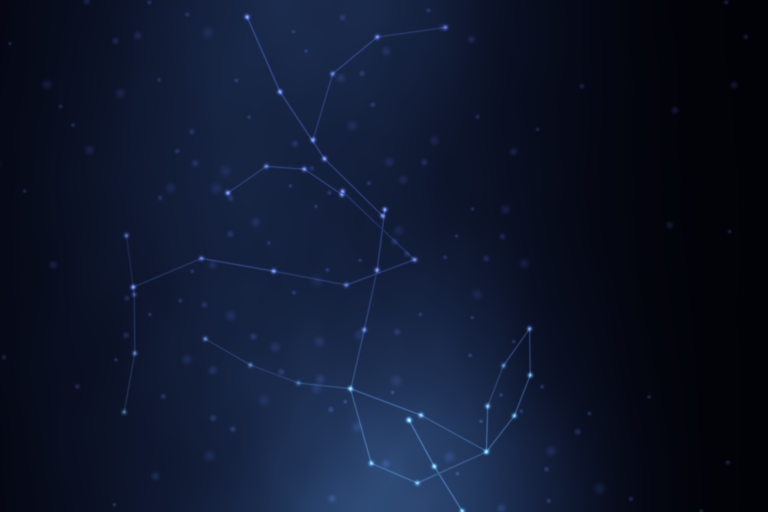
Write a WebGL 2 fragment shader that draws this background.

```glsl
#version 300 es
precision highp float;

uniform vec2 u_resolution;
out vec4 fragColor;

#define LINE_WIDTH 0.0019
#define NODE_RADIUS 0.0046
#define NODE_JITTER 0.007
#define LINE_GAIN 0.27
#define NODE_GAIN 0.80
#define HAZE_AMOUNT 0.28
#define SCATTER_CELL 0.075
#define SCATTER_GAIN 0.30

const float PI = 3.14159265;

float hash(vec2 p) {
    vec3 q = fract(p.xyx * vec3(0.1031, 0.1030, 0.0973));
    q += dot(q, q.yzx + 33.33);
    return fract((q.x + q.y) * q.z);
}

float noise(vec2 p) {
    vec2 i = floor(p), f = fract(p);
    f = f * f * (3.0 - 2.0 * f);
    return mix(mix(hash(i), hash(i + vec2(1, 0)), f.x),
               mix(hash(i + vec2(0, 1)), hash(i + vec2(1, 1)), f.x), f.y);
}

float fbm(vec2 p) {
    float sum = 0.0, gain = 0.5;
    for (int i = 0; i < 4; i++) {
        sum += gain * noise(p);
        p = p * 2.03 + 7.1;
        gain *= 0.5;
    }
    return sum;
}

float blob(vec2 p, vec2 center, vec2 size) {
    vec2 d = (p - center) / size;
    return exp(-dot(d, d));
}

float segmentDistance(vec2 p, vec2 a, vec2 b) {
    vec2 d = b - a;
    return length(p - a - d * clamp(dot(p - a, d) / dot(d, d), 0.0, 1.0));
}

// Node at fraction t of a strand bowed sideways by a sine
vec2 strandNode(vec2 a, vec2 b, float bend, float waves, float t) {
    vec2 along = normalize(b - a);
    vec2 side = vec2(-along.y, along.x);
    vec2 c = mix(a, b, t);
    float jitter = NODE_JITTER * (hash(floor(c * 400.0)) - 0.5);
    return c + side * (bend * sin(PI * waves * t) + jitter);
}

// Returns line strength in x and node strength in y
vec2 strand(vec2 p, vec2 a, vec2 b, float bend, float waves, int count) {
    float width = max(LINE_WIDTH, 0.6 / u_resolution.y);
    vec2 start = strandNode(a, b, bend, waves, 0.0);
    float line = 0.0, node = blob(p, start, vec2(NODE_RADIUS));
    for (int i = 1; i <= count; i++) {
        vec2 end = strandNode(a, b, bend, waves, float(i) / float(count));
        float d = segmentDistance(p, start, end) / width;
        float fade = 0.55 + 0.45 * hash(floor(end * 300.0));
        line = max(line, fade * exp(-d * d));
        node = max(node, fade * blob(p, end, vec2(NODE_RADIUS)));
        start = end;
    }
    return vec2(line, node);
}

// Out of focus specks, one candidate per grid cell
float scatter(vec2 p, float seed) {
    vec2 cell = floor(p / SCATTER_CELL);
    vec2 id = cell + seed;
    vec2 offset = 0.28 + 0.44 * vec2(hash(id), hash(id + 19.7));
    vec2 center = (cell + offset) * SCATTER_CELL;
    float density = 0.05 + 0.50 * blob(center, vec2(0.58, 0.55), vec2(0.40, 0.55));
    float radius = mix(0.006, 0.018, pow(hash(id + 41.3), 2.0));
    float present = step(hash(id + 63.1), density);
    float glow = 1.0 - smoothstep(0.0, radius, length(p - center));
    return present * glow * mix(1.0, 0.3, radius / 0.018);
}

void main() {
    vec2 p = gl_FragCoord.xy / u_resolution.y;

    // Column of haze with brighter pools at the top and bottom
    float light = 0.35 * blob(p, vec2(0.56, 0.50), vec2(0.48, 1.10));
    light += 0.20 * blob(p, vec2(0.66, 1.02), vec2(0.27, 0.28));
    light += 0.50 * blob(p, vec2(0.79, 0.00), vec2(0.29, 0.31));
    light *= 1.0 + HAZE_AMOUNT * 2.0 * (fbm(p * vec2(4.5, 3.0) + 3.0) - 0.47);
    light += 0.015;
    vec3 color = vec3(0.22, 0.36, 0.55) * pow(vec3(light), vec3(1.0, 1.0, 0.80));

    // Central spine and the branches crossing it
    vec2 net = strand(p, vec2(0.48, 0.965), vec2(0.75, 0.58), -0.035, 1.0, 3);
    net = max(net, strand(p, vec2(0.755, 0.59), vec2(0.684, 0.24), 0.008, 1.0, 3));
    net = max(net, strand(p, vec2(0.26, 0.44), vec2(0.81, 0.495), 0.040, 2.0, 4));
    net = max(net, strand(p, vec2(0.668, 0.625), vec2(0.81, 0.495), 0.0, 1.0, 1));
    net = max(net, strand(p, vec2(0.613, 0.725), vec2(0.87, 0.947), 0.085, 1.0, 3));
    net = max(net, strand(p, vec2(0.445, 0.623), vec2(0.668, 0.620), 0.060, 1.0, 3));

    // Faint left column and lower link
    vec2 dim = strand(p, vec2(0.245, 0.54), vec2(0.245, 0.195), 0.020, 1.0, 3);
    dim = max(dim, strand(p, vec2(0.40, 0.335), vec2(0.684, 0.24), -0.020, 1.0, 3));
    net = max(net, 0.65 * dim);

    // Lower mesh and the loop to its right
    net = max(net, strand(p, vec2(0.684, 0.24), vec2(0.951, 0.117), 0.010, 1.0, 2));
    net = max(net, strand(p, vec2(0.684, 0.24), vec2(0.951, 0.117), -0.130, 1.0, 3));
    net = max(net, strand(p, vec2(0.80, 0.18), vec2(0.90, 0.00), 0.0, 1.0, 2));
    for (float side = -1.0; side < 2.0; side += 2.0)
        net = max(net, strand(p, vec2(0.951, 0.117), vec2(1.037, 0.357), side * 0.032, 1.0, 3));

    // Violet above, cyan toward the bottom pool
    float cool = smoothstep(0.50, 0.10, p.y);
    vec3 lineColor = mix(vec3(0.34, 0.42, 0.90), vec3(0.40, 0.72, 0.95), cool);
    vec3 nodeColor = mix(vec3(0.48, 0.58, 1.00), vec3(0.50, 0.88, 1.00), cool);
    color += lineColor * net.x * LINE_GAIN + nodeColor * net.y * NODE_GAIN;
    float specks = scatter(p, 5.0) + scatter(p + 0.031, 87.0);
    color += mix(vec3(0.36, 0.38, 0.95), lineColor, 0.4) * specks * SCATTER_GAIN;

    fragColor = vec4(color, 1.0);
}
```
